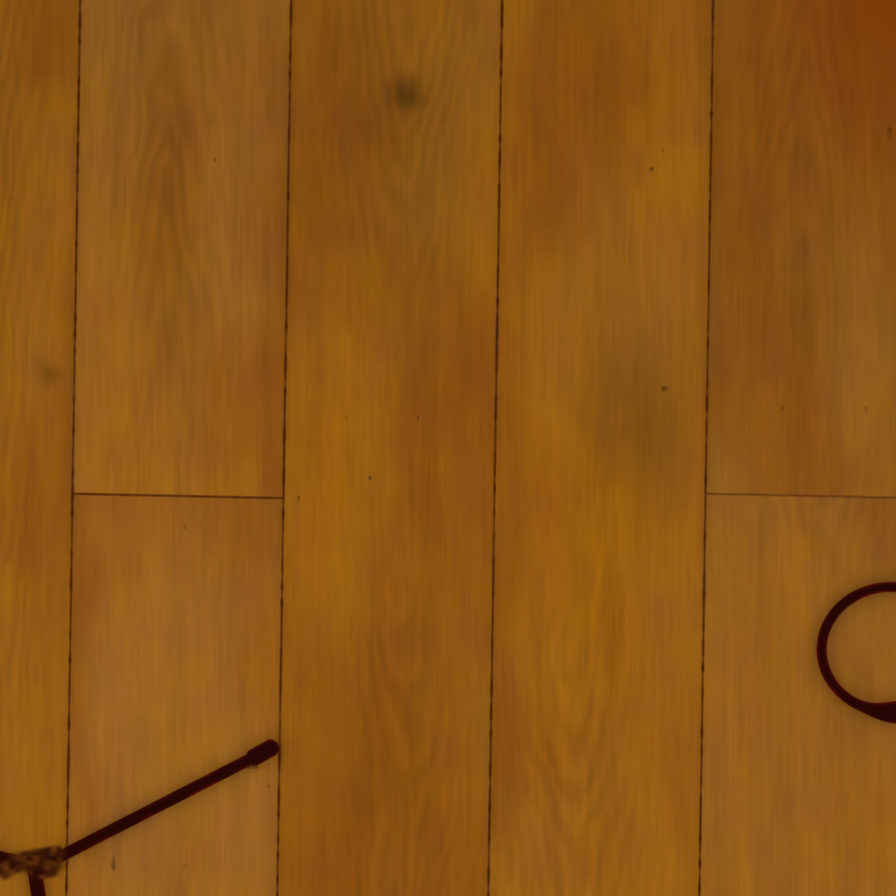
This texture is drawn by a Shadertoy shader. Its source:

```glsl
// Wooden floor of long vertical boards, slightly slanted, with staggered end joints.
// Layered value noise gives stain, pores and arched grain; capsule and ellipse
// distances draw a dark cord at lower left and a strap loop at the right edge.

const float BOARD_WIDTH = 0.2355;
const float FIRST_SEAM = 0.074;
const float SLANT = 0.0155;
const float JOINT_HEIGHT = 0.449;

const vec3 HONEY = vec3(0.59, 0.36, 0.065);
const vec3 DULL_OAK = vec3(0.56, 0.36, 0.135);
const vec3 UMBER = vec3(0.50, 0.275, 0.055);
const vec3 RUST = vec3(0.50, 0.20, 0.01);
const vec3 SEAM = vec3(0.27, 0.12, 0.025);
const vec3 CORD = vec3(0.15, 0.025, 0.015);
const vec3 CORD_EDGE = vec3(0.32, 0.045, 0.025);

float hash(vec2 p) {
    vec3 q = fract(p.xyx * vec3(0.1031, 0.1030, 0.0973));
    q += dot(q, q.yzx + 33.33);
    return fract((q.x + q.y) * q.z);
}

float noise(vec2 p) {
    vec2 i = floor(p), f = fract(p);
    f = f * f * (3.0 - 2.0 * f);
    return mix(mix(hash(i), hash(i + vec2(1, 0)), f.x),
               mix(hash(i + vec2(0, 1)), hash(i + vec2(1, 1)), f.x), f.y);
}

float fbm(vec2 p) {
    float sum = 0.0, weight = 0.5;
    for (int i = 0; i < 4; i++) {
        sum += weight * noise(p);
        p = p * 2.03 + 17.3;
        weight *= 0.5;
    }
    return sum / 0.9375;
}

// Soft-edged coverage of a signed distance
float cover(float d, float blur) { return 1.0 - smoothstep(-blur, blur, d); }

float blob(vec2 p, vec2 center, vec2 radius) {
    vec2 q = (p - center) / radius;
    return exp(-dot(q, q));
}

float capsule(vec2 p, vec2 a, vec2 b, float radius) {
    vec2 ab = b - a;
    float t = clamp(dot(p - a, ab) / dot(ab, ab), 0.0, 1.0);
    return length(p - a - ab * t) - radius;
}

float ellipseRing(vec2 p, vec2 radius, float halfWidth) {
    float k = length(p / radius);
    float slope = length(p / (radius * radius)) / max(k, 0.001);
    return abs(k - 1.0) / max(slope, 0.001) - halfWidth;
}

// Nested arches that run along one board; u spans its width
float archGrain(float u, float y, float seed) {
    float side = u - 0.5 + 0.2 * (hash(vec2(seed, 4.0)) - 0.5);
    float flip = hash(vec2(seed, 9.0)) < 0.5 ? -1.0 : 1.0;
    float level = y * 9.0 + flip * sqrt(side * side + 0.006) * 17.0;
    level += 3.5 * fbm(vec2(u * 4.0 + seed * 7.0, y * 5.0));
    float middle = exp(-side * side * 14.0);
    return (0.5 + 0.5 * cos(level * 6.2832)) * middle * smoothstep(0.35, 0.7, noise(vec2(seed * 3.1, y * 4.0)));
}

vec3 wood(vec2 p, float u, float id, float seed, float dullness) {
    vec2 q = p + seed * vec2(3.7, 5.3);
    float stain = fbm(q * vec2(9.0, 4.0));
    float streak = fbm(q * vec2(60.0, 5.0));
    float pores = noise(q * vec2(330.0, 22.0));
    float mottle = fbm(q * vec2(36.0, 24.0));

    vec3 col = mix(HONEY, DULL_OAK, clamp(dullness + (stain - 0.5) * 0.9, 0.0, 1.0));
    col = mix(col, UMBER, 0.65 * smoothstep(0.42, 0.8, fbm(q * vec2(7.0, 3.0) + 31.0)));
    col *= 1.0 + 0.14 * (streak - 0.5) + 0.06 * (pores - 0.5);
    col += vec3(0.04, 0.045, -0.035) * (mottle - 0.5);
    col *= 1.0 - 0.075 * archGrain(u, p.y, seed);
    col *= 1.0 - 0.3 * smoothstep(0.93, 1.0, noise(q * vec2(75.0, 45.0))) * step(0.7, noise(q * 11.0));
    return col * (0.98 + 0.04 * hash(vec2(id, 21.0)));
}

void mainImage(out vec4 fragColor, in vec2 fragCoord) {
    vec2 p = fragCoord / iResolution.xy;
    float blur = 0.5 / iResolution.y + 0.0006;

    // Board layout: every third board has an end joint
    float across = (p.x - FIRST_SEAM - SLANT * p.y) / BOARD_WIDTH;
    float id = floor(across), u = fract(across);
    float jointed = 1.0 - step(0.5, mod(id, 3.0));
    float jointOffset = p.y - JOINT_HEIGHT + 0.005 * u;
    float seed = id + 5.0 + jointed * step(0.0, jointOffset) * 11.0;
    vec3 col = wood(p, u, id, seed, mix(0.3, 0.7, jointed));

    // Knots, smoky patch and uneven varnish
    vec2 wobble = p + 0.012 * (vec2(noise(p * 45.0), noise(p * 45.0 + 9.0)) - 0.5);
    float knots = blob(wobble, vec2(0.453, 0.893), vec2(0.018, 0.015))
                + 0.7 * blob(wobble, vec2(0.052, 0.583), vec2(0.012, 0.014));
    col *= 1.0 - 0.27 * knots;
    col *= 1.0 - 0.15 * blob(wobble, vec2(0.71, 0.53), vec2(0.06, 0.11));
    col = mix(col, RUST, 0.65 * blob(p, vec2(1.02, 1.03), vec2(0.17, 0.2)));
    col *= mix(1.03, 0.95, smoothstep(0.3, 1.0, p.y));

    // Seams, broken up along their length
    float seamDist = min(u, 1.0 - u) * BOARD_WIDTH;
    float wear = noise(vec2(floor(across + 0.5) * 13.0, p.y * 110.0));
    col *= 1.0 - 0.09 * exp(-seamDist * 220.0);
    col = mix(col, SEAM, (0.6 + 0.35 * wear) * cover(seamDist - 0.0009 - 0.0007 * wear, blur));
    float jointWear = mix(0.85, 0.5, step(1.5, id)) * (0.75 + 0.25 * noise(p * 130.0));
    col = mix(col, SEAM, jointed * jointWear * cover(abs(jointOffset) - 0.0013, blur));

    // Cord with a frayed knot, and the strap loop that thickens toward its lower end
    vec2 knotPos = vec2(0.038, 0.034);
    float cord = capsule(p, vec2(0.065, 0.043), vec2(0.303, 0.165), 0.0065);
    cord = min(cord, capsule(p, vec2(0.284, 0.155), vec2(0.302, 0.165), 0.0095));
    cord = min(cord, capsule(p, knotPos, vec2(-0.02, 0.048), 0.007));
    cord = min(cord, capsule(p, knotPos, vec2(0.046, -0.02), 0.008));
    float fray = capsule(wobble, vec2(0.015, 0.035), vec2(0.06, 0.04), 0.014);
    vec2 loopPos = p - vec2(0.995, 0.275);
    float thickness = 0.0055 + 0.007 * smoothstep(-0.04, 0.01, loopPos.x) * step(loopPos.y, 0.0);
    float strap = min(cord, ellipseRing(loopPos, vec2(0.078, 0.07), thickness));

    col *= 1.0 - 0.22 * exp(-max(strap, 0.0) * 130.0);
    vec3 strapColor = mix(CORD, CORD_EDGE, smoothstep(-0.004, 0.0, strap) * noise(p * 60.0));
    col = mix(col, strapColor, cover(strap, blur));
    vec3 frayColor = mix(CORD, UMBER * 0.75, noise(p * vec2(150.0, 190.0)));
    col = mix(col, frayColor, 0.85 * cover(fray, 0.004));

    fragColor = vec4(clamp(col, 0.0, 1.0), 1.0);
}
```
